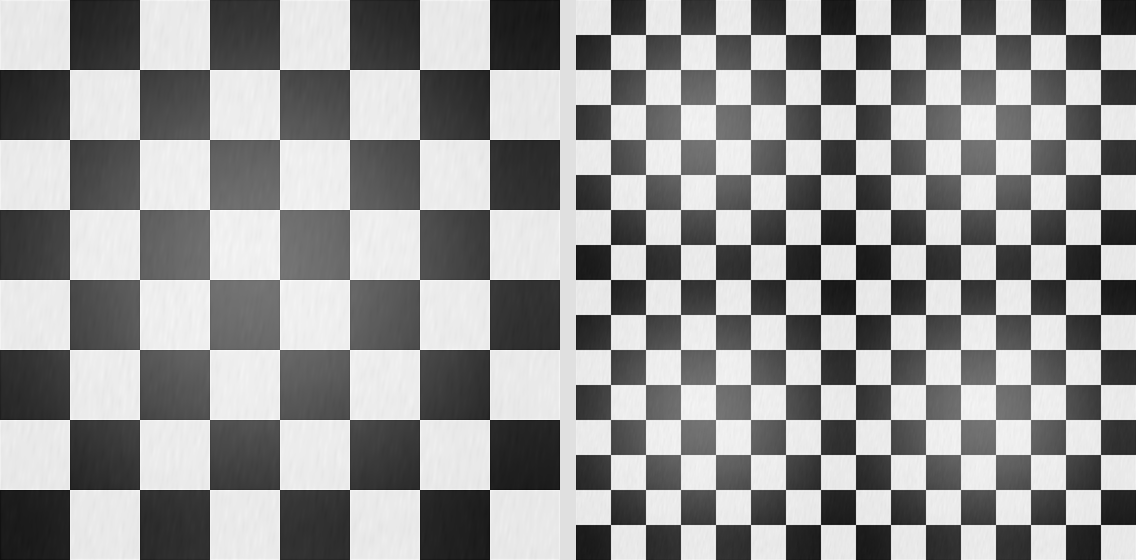
Left: one tile. Right: repeated 2 by 2.
This pattern is drawn by a WebGL 1 fragment shader. Its source:

```glsl
precision highp float;
// Black and white checkerboard on lightly grained paper, lit by a soft round glow.
// Squares come from the signs of two sine waves, the grain from short leaning
// strokes jittered in a wrapping grid, the glow from a wrapping radial distance.

uniform vec2 u_resolution;

const float PI = 3.14159265;
const float SQUARES = 8.0;                    // squares across and down
const vec2 GLOW_CENTRE = vec2(0.465, 0.53);
const float GLOW_RADIUS = 0.70;
const float DARK_CENTRE = 0.455;
const float DARK_CORNER = 0.09;
const float LIGHT_CENTRE = 0.940;
const float LIGHT_CORNER = 0.908;
const vec2 GRAIN_CELLS = vec2(128.0, 44.0);   // whole numbers, so the grain wraps
const vec2 STROKE_SIZE = vec2(0.34, 0.52);    // half width and length, in grain cells
const float STROKE_LEAN = 0.35;
const float GRAIN_ON_LIGHT = 0.036;
const float GRAIN_ON_DARK = 0.026;
const float RIM_WIDTH = 0.026;                // in squares
const float RIM_LIGHT = 0.035;
const float RIM_DARK = 0.03;

vec3 hash3(vec2 p) {
  vec3 q = fract(p.xyx * vec3(0.1031, 0.1030, 0.0973));
  q += dot(q, q.yxz + 33.33);
  return fract((q.xxy + q.yzz) * q.zyx);
}

// Distance to the glow centre on a torus, flattened where it wraps round
float wrappedDistance(vec2 p) {
  vec2 d = abs(fract(p - GLOW_CENTRE + 0.5) - 0.5);
  vec2 over = max(d - 0.4, 0.0);
  return length(d - 5.0 * over * over);
}

// Sum of soft raised and sunken strokes, roughly in -0.5..0.5
float paperGrain(vec2 p) {
  vec2 g = p * GRAIN_CELLS;
  vec2 cell = floor(g);
  float sum = 0.0;
  for (int j = -1; j <= 1; j++) {
    for (int i = -1; i <= 1; i++) {
      vec2 id = cell + vec2(float(i), float(j));
      vec3 rnd = hash3(mod(id, GRAIN_CELLS));
      vec2 d = g - id - 0.2 - 0.6 * rnd.xy;
      d.x -= STROKE_LEAN * d.y;
      d /= STROKE_SIZE;
      sum += (rnd.z - 0.5) * exp(-dot(d, d));
    }
  }
  return sum;
}

void main() {
  vec2 p = gl_FragCoord.xy / u_resolution;

  // Checkerboard with edges smoothed over one pixel
  vec2 wave = sin(PI * SQUARES * p) / PI;
  vec2 pixel = SQUARES / u_resolution;
  vec2 side = clamp(2.0 * wave / pixel, -1.0, 1.0);
  float light = 0.5 - 0.5 * side.x * side.y;

  // Radial shading, strong on dark squares and faint on light ones
  float falloff = smoothstep(0.0, GLOW_RADIUS, wrappedDistance(p));
  float darkTone = mix(DARK_CENTRE, DARK_CORNER, falloff);
  float lightTone = mix(LIGHT_CENTRE, LIGHT_CORNER, falloff);

  // Grain
  float grain = paperGrain(p);
  darkTone += GRAIN_ON_DARK * grain;
  lightTone += GRAIN_ON_LIGHT * grain;

  // Hairline rims that sharpen the borders
  float edge = min(abs(wave.x), abs(wave.y));
  float rim = 1.0 - smoothstep(0.2 * RIM_WIDTH, RIM_WIDTH, edge);
  darkTone -= RIM_DARK * rim;
  lightTone += RIM_LIGHT * rim;

  gl_FragColor = vec4(vec3(mix(darkTone, lightTone, light)), 1.0);
}
```
